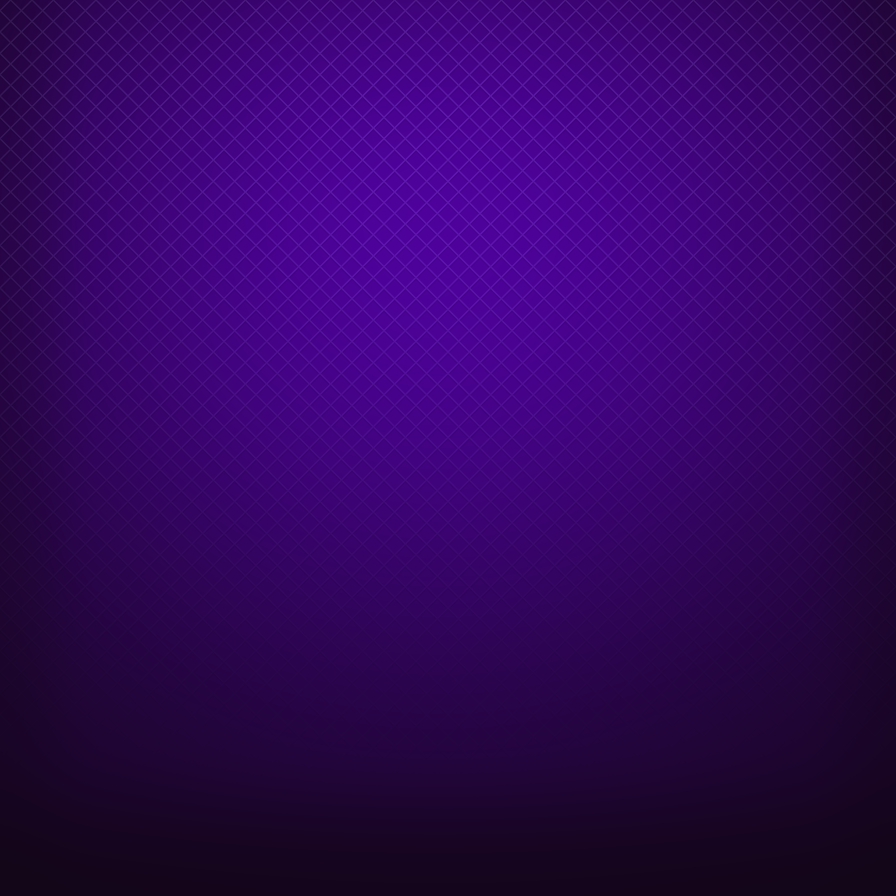
Reproduce this background procedurally as a WebGL 2 fragment shader.

```glsl
#version 300 es
precision highp float;
// Violet glow with a fine embossed diamond lattice and dark, soft borders.

uniform vec2 u_resolution;
out vec4 fragColor;

const vec3 SHADE_COLOR = vec3(0.068, 0.022, 0.085);
const vec3 GLOW_COLOR = vec3(0.305, 0.008, 0.610);
const vec3 LINE_COLOR = vec3(0.085, 0.095, 0.105);

const vec2 GLOW_CENTER = vec2(0.49, 0.75);
const float GLOW_WIDTH = 0.58;
const float GLOW_ABOVE = 0.46;
const float GLOW_BELOW = 0.55;

const float DIAMONDS = 42.0;      // diamonds across the canvas
const float LINE_WIDTH = 0.0016;  // fraction of the canvas
const float SHADOW_DROP = 0.0022; // offset of the dark side of each line
const float SHADOW_DEPTH = 0.07;

// Brightness of the broad glow, with darkening close to the borders
float glowAmount(vec2 uv) {
    vec2 offset = uv - GLOW_CENTER;
    float reach = offset.y > 0.0 ? GLOW_ABOVE : GLOW_BELOW;
    vec2 scaled = offset / vec2(GLOW_WIDTH, reach);
    float glow = exp(-dot(scaled, scaled));
    float side = min(uv.x, 1.0 - uv.x);
    glow *= mix(0.76, 1.0, smoothstep(0.0, 0.11, side));
    glow *= mix(0.30, 1.0, smoothstep(0.0, 0.17, uv.y));
    return glow;
}

// Smooth coverage of two crossing families of diagonal lines
float lattice(vec2 p, float pixel) {
    vec2 diagonal = vec2(p.x + p.y, p.x - p.y) * DIAMONDS;
    vec2 toLine = abs(fract(diagonal) - 0.5);
    vec2 dist = toLine / (DIAMONDS * sqrt(2.0));
    float halfWidth = 0.5 * LINE_WIDTH;
    vec2 cover = 1.0 - smoothstep(halfWidth - 0.5 * pixel, halfWidth + 0.5 * pixel, dist);
    return max(cover.x, cover.y);
}

void main() {
    float size = min(u_resolution.x, u_resolution.y);
    vec2 uv = gl_FragCoord.xy / u_resolution;
    vec2 p = gl_FragCoord.xy / size;
    float pixel = 1.0 / size;

    // Background gradient
    float glow = glowAmount(uv);
    vec3 color = mix(SHADE_COLOR, GLOW_COLOR, glow);

    // Lattice, strongest at the top and fading out towards the bottom
    float fade = smoothstep(0.1, 1.0, uv.y);
    float shadow = lattice(p + vec2(0.0, SHADOW_DROP), pixel);
    float line = lattice(p, pixel);
    color *= 1.0 - SHADOW_DEPTH * shadow * smoothstep(0.05, 0.5, uv.y);
    color += LINE_COLOR * line * fade * mix(0.65, 1.0, glow);

    fragColor = vec4(color, 1.0);
}
```
